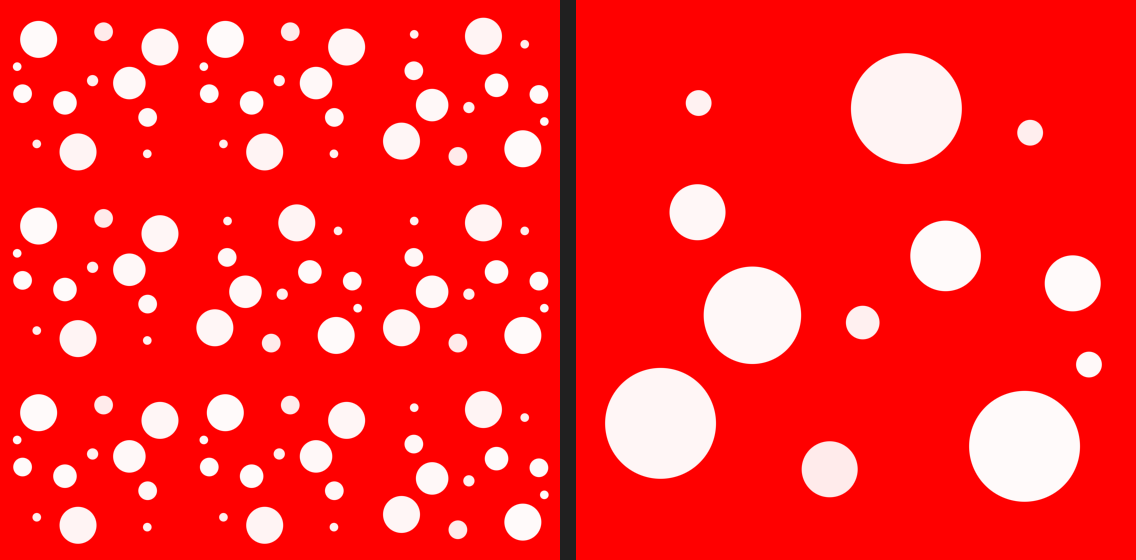
Left, the full canvas; right, a detail of the centre.
Reproduce this pattern procedurally as a WebGL 2 fragment shader.

```glsl
#version 300 es
precision highp float;
// Pale dots of mixed sizes on red, in a 3 by 3 grid with some cells turned half round.

#define REPEATS 3.0
#define DOT_COUNT 12
#define BACKGROUND vec3(1.0, 0.0, 0.0)
#define LIGHTEST_DOT vec3(1.0, 0.982, 0.982)
#define DARKEST_DOT vec3(1.0, 0.922, 0.922)
#define PIVOT vec2(0.504, 0.496)
#define EDGE_PIXELS 0.75

uniform vec2 u_resolution;
out vec4 outColor;

// The motif in cell units: centre and radius, ordered from lightest to darkest.
const vec3 DOTS[DOT_COUNT] = vec3[DOT_COUNT](
    vec3(0.207, 0.789, 0.099), vec3(0.348, 0.449, 0.063),
    vec3(0.121, 0.498, 0.050), vec3(0.092, 0.643, 0.023),
    vec3(0.693, 0.555, 0.087), vec3(0.791, 0.371, 0.050),
    vec3(0.857, 0.748, 0.099), vec3(0.418, 0.186, 0.099),
    vec3(0.789, 0.176, 0.023), vec3(0.496, 0.568, 0.030),
    vec3(0.197, 0.229, 0.023), vec3(0.555, 0.830, 0.050));

// The right column is turned; the middle row starts one cell earlier.
bool isTurned(vec2 cell) {
    float rowShift = mod(cell.y, 3.0) == 1.0 ? 1.0 : 0.0;
    return mod(cell.x, 3.0) + rowShift > 1.5;
}

vec3 dotTint(int index) {
    float rank = float(index) / float(DOT_COUNT - 1);
    return mix(LIGHTEST_DOT, DARKEST_DOT, rank * rank);
}

void main() {
    vec2 grid = gl_FragCoord.xy / u_resolution * REPEATS;
    vec2 local = fract(grid);
    if (isTurned(floor(grid))) local = 2.0 * PIVOT - local;

    // Lay the smooth-edged dots over the ground.
    float edge = EDGE_PIXELS * REPEATS / min(u_resolution.x, u_resolution.y);
    vec3 color = BACKGROUND;
    for (int i = 0; i < DOT_COUNT; i++) {
        float distanceToEdge = length(local - DOTS[i].xy) - DOTS[i].z;
        float coverage = 1.0 - smoothstep(-edge, edge, distanceToEdge);
        color = mix(color, dotTint(i), coverage);
    }
    outColor = vec4(color, 1.0);
}
```
